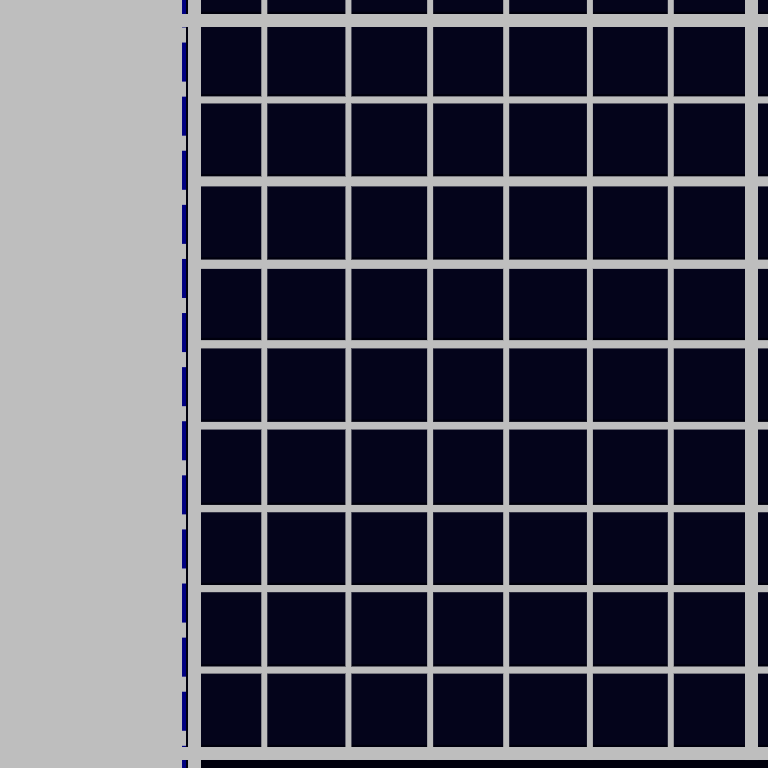
A WebGL 1 fragment shader for this pattern:

```glsl
precision highp float;
// A dark grid of slightly uneven cells between pale rules, beside a plain pale panel.
// Rules are distance bands around the nearest index; layered sines shift their spacing.
// Heavy rules frame the block, and a dashed blue seam runs along the panel's edge.

uniform vec2 u_resolution;

#define PITCH vec2(0.10586, 0.10605)
#define GRID_START vec2(0.23854, 0.02669)
#define FRAME_START vec2(0.25326, 0.02669)
#define FRAME_SPAN vec2(0.72526, 0.95443)
#define FRAME_HALF 0.00846
#define RULE_HALF 0.0039
#define SEAM_X vec3(0.2370, 0.2422, 0.2448)
#define DASH vec3(0.0456, 0.07044, 0.0098)
#define FOOT_Y 0.9896
#define PALE vec3(0.745)
#define NAVY vec3(0.016, 0.016, 0.105)
#define SHADE vec3(0.0, 0.0, 0.05)

const float TAU = 6.2831853;

// Antialiased coverage: one where the value is positive.
float cover(float d) {
  return clamp(0.5 + d * u_resolution.y, 0.0, 1.0);
}

float band(float d, float halfWidth) {
  return cover(halfWidth - abs(d));
}

// Centre of the column rule with this index.
float columnCentre(float n) {
  float t = TAU * (n - 1.0) / 5.0;
  float drift = 0.0009 + 0.0028 * sin(t) - 0.0022 * sin(2.0 * t + 0.56);
  return GRID_START.x + n * PITCH.x + drift;
}

// Centre of the row rule with this index, counted downward.
float rowCentre(float m) {
  return GRID_START.y + m * PITCH.y - 0.002 + 0.00124 * cos(TAU * m / 3.0);
}

// Row rules swell near the top and thin out below.
float rowHalf(float m) {
  float u = m - 1.0;
  return 0.0046 + 0.0053 * u * exp(-u);
}

// Thin dark lip just above a horizontal rule.
float lip(float d, float halfWidth) {
  return band(d + halfWidth + 0.0015, 0.0015);
}

void main() {
  vec2 p = gl_FragCoord.xy / u_resolution;
  p.y = 1.0 - p.y;

  // Nearest inner rules and nearest frame rules.
  vec2 cell = floor((p - GRID_START) / PITCH + 0.5);
  cell = clamp(cell, vec2(1.0), vec2(6.0, 8.0));
  vec2 rule = p - vec2(columnCentre(cell.x), rowCentre(cell.y));
  float thickness = rowHalf(cell.y);
  vec2 side = clamp(floor((p - FRAME_START) / FRAME_SPAN + 0.5), 0.0, 1.0);
  vec2 frame = p - FRAME_START - side * FRAME_SPAN;

  // Cells, their lower lips and the dark strip at the foot.
  float foot = cover(p.y - FOOT_Y);
  float dark = max(lip(rule.y, thickness), lip(frame.y, FRAME_HALF));
  vec3 color = mix(NAVY, SHADE, max(dark, foot));

  // Inner rules and the vertical frame; only the left frame crosses the foot.
  float lines = max(band(rule.x, RULE_HALF), band(rule.y, thickness));
  lines = max(lines, band(frame.x, FRAME_HALF)) * (1.0 - foot);
  lines = max(lines, band(p.x - FRAME_START.x, FRAME_HALF));
  color = mix(color, PALE, lines);

  // Dashed seam and panel on the left.
  float along = fract((p.y - DASH.x) / DASH.y + 0.5) - 0.5;
  float gap = band(along * DASH.y, DASH.z);
  vec3 dashes = mix(vec3(0.0, 0.0, 0.5), PALE, gap);
  color = mix(color, SHADE, cover(SEAM_X.z - p.x));
  color = mix(color, dashes, cover(SEAM_X.y - p.x));
  color = mix(color, PALE, cover(SEAM_X.x - p.x));

  // Horizontal frame rules run across everything.
  color = mix(color, PALE, band(frame.y, FRAME_HALF));
  gl_FragColor = vec4(color, 1.0);
}
```
